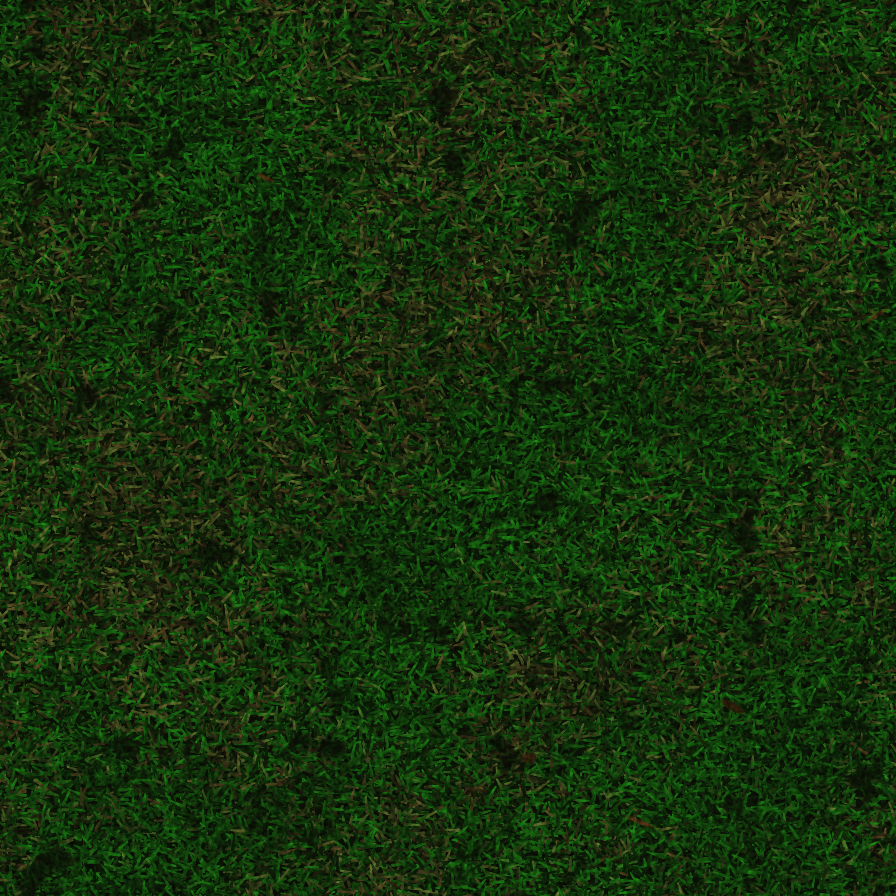
Reproduce this texture procedurally as a Shadertoy shader.

```glsl
#define LAYERS 7
#define CELLS 80.0
#define BLADE_LENGTH 0.0075
#define BLADE_WIDTH 0.0017
#define DRY_SHARE 0.27
#define GRAIN 0.5
#define LEAVES 6
#define SOIL vec3(0.035, 0.050, 0.018)
#define LUSH vec3(0.078, 0.330, 0.052)
#define STRAW vec3(0.270, 0.320, 0.125)
#define RUST vec3(0.270, 0.215, 0.100)
#define LEAF vec3(0.340, 0.170, 0.070)

vec3 hash3(vec3 p) {
    p = fract(p * vec3(0.1031, 0.1030, 0.0973));
    p += dot(p, p.yxz + 33.33);
    return fract((p.xxy + p.yxx) * p.zyx);
}

vec2 gradient(vec2 cell) {
    float a = 6.2832 * hash3(vec3(cell, 71.0)).x;
    return vec2(cos(a), sin(a));
}

float gradientNoise(vec2 p) {
    vec2 i = floor(p), f = p - i;
    vec2 u = f * f * f * (f * (f * 6.0 - 15.0) + 10.0);
    vec2 e = vec2(0.0, 1.0);
    float low = mix(dot(gradient(i), f), dot(gradient(i + e.yx), f - e.yx), u.x);
    float high = mix(dot(gradient(i + e), f - e), dot(gradient(i + 1.0), f - 1.0), u.x);
    return mix(low, high, u.y);
}

float patches(vec2 p) {
    float sum = 0.0, gain = 1.0;
    for (int i = 0; i < 4; i++) {
        sum += gain * gradientNoise(p);
        p = 2.1 * p + 17.3;
        gain *= 0.6;
    }
    return sum;
}

// Tapered stroke: x is coverage, y runs from root to tip
vec2 blade(vec2 p, float angle, float halfLength, float halfWidth, float pixel) {
    vec2 along = vec2(cos(angle), sin(angle));
    float t = clamp(dot(p, along), -halfLength, halfLength);
    float tip = 0.5 + 0.5 * t / halfLength;
    float d = length(p - along * t) - halfWidth * mix(1.1, 0.6, tip);
    return vec2(1.0 - smoothstep(-0.5 * pixel, 0.5 * pixel, d), tip);
}

// Colour of one blade, from its brightness and the local dryness
vec3 bladeColor(vec3 rnd, float tone, float dryness) {
    vec3 dry = mix(STRAW, RUST, smoothstep(0.3, 0.9, rnd.z));
    vec3 tint = mix(LUSH, dry, smoothstep(-0.12, 0.12, dryness - rnd.x));
    return mix(SOIL, tint, tone);
}

vec3 grass(vec2 uv, float pixel, float dryness, float light) {
    vec3 color = SOIL * 1.2;
    for (int layer = 0; layer < LAYERS; layer++) {
        float depth = float(layer);
        vec2 p = uv * CELLS + depth * vec2(13.37, 7.71);
        vec2 home = floor(p);
        for (int k = 0; k < 9; k++) {
            vec2 cell = home + vec2(k % 3, k / 3) - 1.0;
            vec3 place = hash3(vec3(cell, depth + 1.0));
            vec3 look = hash3(vec3(cell, depth + 31.0));
            vec2 offset = (p - cell - place.xy) / CELLS;
            float angle = 1.5708 + 3.6 * (place.z - 0.5);
            float size = BLADE_LENGTH * mix(0.5, 1.2, look.z);
            vec2 b = blade(offset, angle, size, BLADE_WIDTH, pixel);
            float tone = look.y * mix(0.75, 1.15, b.y) + 0.03 * depth;
            vec3 tint = bladeColor(hash3(look * 97.0), clamp(tone * light, 0.0, 1.2), dryness);
            color = mix(color, tint, b.x);
        }
    }
    return color;
}

void mainImage(out vec4 fragColor, in vec2 fragCoord) {
    vec2 uv = fragCoord / iResolution.y;
    float pixel = 1.0 / iResolution.y;

    // Broad dry areas and shaded hollows
    float dryness = clamp(DRY_SHARE + 0.55 * patches(uv * 3.2 + 4.0), 0.04, 0.75);
    float light = 1.08 + 0.35 * patches(uv * 6.0 + 40.0);
    light *= mix(0.3, 1.0, smoothstep(-0.62, -0.35, patches(uv * 15.0 + 90.0)));
    vec3 color = grass(uv, pixel, dryness, light);

    // A few fallen leaves, partly hidden by grain
    for (int i = 0; i < LEAVES; i++) {
        vec3 rnd = hash3(vec3(i, 5.0, 211.0));
        vec3 form = hash3(vec3(i, 9.0, 307.0));
        vec2 size = vec2(mix(0.006, 0.020, form.x), mix(0.002, 0.005, form.y));
        float a = (form.z - 0.5) * 1.2;
        vec2 q = mat2(cos(a), -sin(a), sin(a), cos(a)) * (uv - rnd.xy);
        float d = (length(q / size) - 1.0) * size.y;
        float cover = 1.0 - smoothstep(-pixel, pixel, d);
        color = mix(color, LEAF * mix(0.5, 1.0, rnd.z), 0.75 * cover);
    }

    // Fine speckle
    color *= 1.0 + GRAIN * gradientNoise(uv * 230.0) + GRAIN * gradientNoise(uv * 131.0 + 9.0);
    fragColor = vec4(max(color, 0.0), 1.0);
}
```
